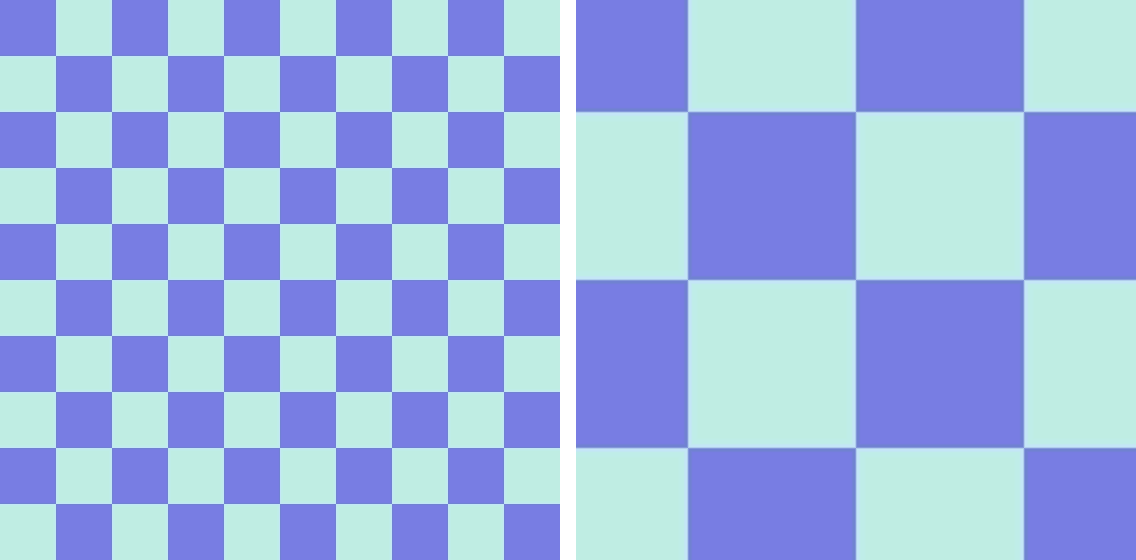
Left: the whole. Right: its middle third, enlarged.
A three.js fragment shader for this pattern:

```glsl
// Ten by ten checkerboard of violet and mint squares, mint at the lower left.
// A signed distance to the nearest inner grid line, positive in mint squares,
// picks the flat colours and the hairline tints beside every shared edge.

varying vec2 vUv;

const float CELLS = 10.0;        // squares across and up
const float RIM = 0.0022;        // tinted hairline on each side of an edge
const float HALO = 0.0055;       // end of the faint cool band in mint squares
const float SOFT = 0.0008;       // half width of edge smoothing

const vec3 VIOLET = vec3(0.47, 0.49, 0.89);
const vec3 VIOLET_RIM = vec3(0.44, 0.51, 0.82);
const vec3 MINT = vec3(0.75, 0.93, 0.89);
const vec3 MINT_HALO = vec3(0.75, 0.93, 0.91);
const vec3 MINT_RIM = vec3(0.77, 0.90, 0.97);

// Signed distance to the checker edges, in canvas units
float checkerDistance(vec2 p) {
  vec2 grid = p * CELLS;
  vec2 cell = min(floor(grid), CELLS - 1.0);
  // Clamping leaves the outer border of the canvas without a line
  vec2 nearestLine = clamp(floor(grid + 0.5), 1.0, CELLS - 1.0);
  vec2 toLine = abs(grid - nearestLine) / CELLS;
  float side = 1.0 - 2.0 * mod(cell.x + cell.y, 2.0);
  return side * min(toLine.x, toLine.y);
}

// Smoothed step from 0 to 1 where the distance passes a band limit
float pastEdge(float limit, float d) {
  return smoothstep(limit - SOFT, limit + SOFT, d);
}

void main() {
  float d = checkerDistance(vUv);

  // Bands in order from the violet interior to the mint interior
  vec3 color = mix(VIOLET, VIOLET_RIM, pastEdge(-RIM, d));
  color = mix(color, MINT_RIM, pastEdge(0.0, d));
  color = mix(color, MINT_HALO, pastEdge(RIM, d));
  color = mix(color, MINT, pastEdge(HALO, d));

  gl_FragColor = vec4(color, 1.0);
}
```
